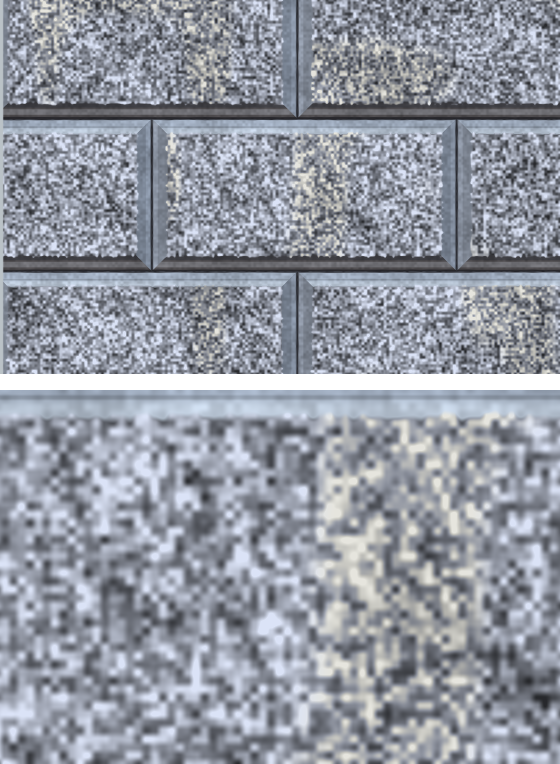
Top: the whole. Bottom: its middle third, enlarged.
A Shadertoy shader for this texture:

```glsl
#define PITCH vec2(0.815, 0.408)
#define ORIGIN vec2(0.406, 0.275)
#define ROW_SHIFT 0.426
#define BEVEL 0.040
#define JOINT 0.0028
#define GRAIN_SCALE 135.0
#define GRAIN_CONTRAST 0.90
#define STONE_TINT vec3(0.955, 0.99, 1.075)
#define JOINT_COLOR vec3(0.13, 0.13, 0.15)

float hash(vec2 p) {
    vec3 q = fract(vec3(p.xyx) * 0.1031);
    q += dot(q, q.yzx + 33.33);
    return fract((q.x + q.y) * q.z);
}

float noise(vec2 p) {
    vec2 i = floor(p), f = fract(p);
    f = f * f * (3.0 - 2.0 * f);
    return mix(mix(hash(i), hash(i + vec2(1, 0)), f.x),
               mix(hash(i + vec2(0, 1)), hash(i + vec2(1, 1)), f.x), f.y);
}

float fbm(vec2 p) {
    float sum = 0.0, amp = 0.5;
    for (int i = 0; i < 4; i++) {
        sum += amp * noise(p);
        p = mat2(1.6, 1.2, -1.2, 1.6) * p + 7.3;
        amp *= 0.5;
    }
    return sum;
}

// Soft band between two distances
float band(float d, float lo, float hi, float soft) {
    return smoothstep(lo - soft, lo + soft, d) * (1.0 - smoothstep(hi - soft, hi + soft, d));
}

// Rough split granite: salt and pepper grain, cloudy patches, veins and stains
vec3 graniteFace(vec2 p, vec2 id, float grain) {
    vec2 q = p + id * 5.7 + 40.0;
    float patches = fbm(mat2(0.8, 0.6, -0.6, 0.8) * q * vec2(5.0, 9.0)) - 0.47;
    float tone = 0.595 - 0.045 * max(id.x, 0.0) * (1.0 + 0.6 * id.y);
    float vein = 1.0 - smoothstep(0.0, 0.035, abs(fbm(q * vec2(3.5, 1.2)) - 0.6));
    float value = tone + 0.32 * patches + GRAIN_CONTRAST * grain + 0.05 * vein;
    float stain = smoothstep(0.62, 0.8, noise(q * vec2(7.0, 4.0))) * smoothstep(-0.1, 0.2, grain);
    vec3 color = clamp(value, 0.16, 0.90) * STONE_TINT;
    return color * mix(vec3(1.0), vec3(1.05, 1.01, 0.90), stain);
}

// Sawn edges: bright top, dark stepped bottom, neutral sides
vec3 bevelColor(float left, float right, float bottom, float top, float soft) {
    float side = min(left, right), level = min(bottom, top);
    vec3 sideColor = left < right ? vec3(0.48, 0.51, 0.56) : vec3(0.46, 0.50, 0.56);
    sideColor *= 1.0 + 0.14 * band(side, 0.005, 0.016, soft);

    vec3 topColor = mix(vec3(0.61, 0.66, 0.73), vec3(0.71, 0.76, 0.82), smoothstep(0.018, 0.034, top));
    topColor *= 1.0 - 0.16 * band(top, 0.021, 0.025, soft);

    vec3 bottomColor = mix(vec3(0.30, 0.29, 0.30), vec3(0.43, 0.43, 0.45), band(bottom, 0.010, 0.025, soft));
    bottomColor = mix(bottomColor, vec3(0.24, 0.24, 0.26), smoothstep(0.027, 0.031, bottom));

    vec3 levelColor = bottom < top ? bottomColor : topColor;
    return mix(levelColor, sideColor, smoothstep(-soft, soft, level - side));
}

void mainImage(out vec4 fragColor, in vec2 fragCoord) {
    vec2 p = fragCoord / iResolution.y;
    float soft = max(0.0015, 0.8 / iResolution.y);

    // Running bond layout
    vec2 g = p - ORIGIN;
    float row = floor(g.y / PITCH.y);
    g.x += ROW_SHIFT * mod(row, 2.0);
    vec2 id = vec2(floor(g.x / PITCH.x) - mod(row, 2.0), row);
    vec2 nearEdge = mod(g, PITCH);
    vec2 farEdge = PITCH - nearEdge;
    vec2 edge = min(nearEdge, farEdge);

    // Fine and coarse crystals
    vec2 s = p * GRAIN_SCALE + id * 31.0 + 200.0;
    float grain = 0.68 * noise(s) + 0.32 * noise(s * 0.53 + 17.0) - 0.5;

    // Sawn border around a ragged face
    vec3 bevel = bevelColor(nearEdge.x, farEdge.x, nearEdge.y, farEdge.y, soft);
    bevel *= 1.0 + 0.26 * grain + 0.25 * (fbm(p * 14.0 + 30.0) - 0.47);
    float inset = min(edge.x, edge.y) + 0.010 * grain;
    vec3 color = mix(bevel, graniteFace(p, id, grain), smoothstep(BEVEL - 0.003, BEVEL + 0.003, inset));

    // Tight dark joints, broken slightly by dust
    float wobble = 0.0015 * (noise(p * 40.0 + 9.0) - 0.5);
    float gap = min(edge.x, edge.y - 0.0012) + wobble;
    float joint = 1.0 - smoothstep(JOINT - soft, JOINT + soft, gap);
    color = mix(color, JOINT_COLOR, joint * (0.85 + 0.3 * grain));

    // Pale strip along the left border
    color = mix(vec3(0.73, 0.76, 0.78), color, smoothstep(0.006, 0.011, p.x));
    fragColor = vec4(clamp(color, 0.0, 1.0), 1.0);
}
```
